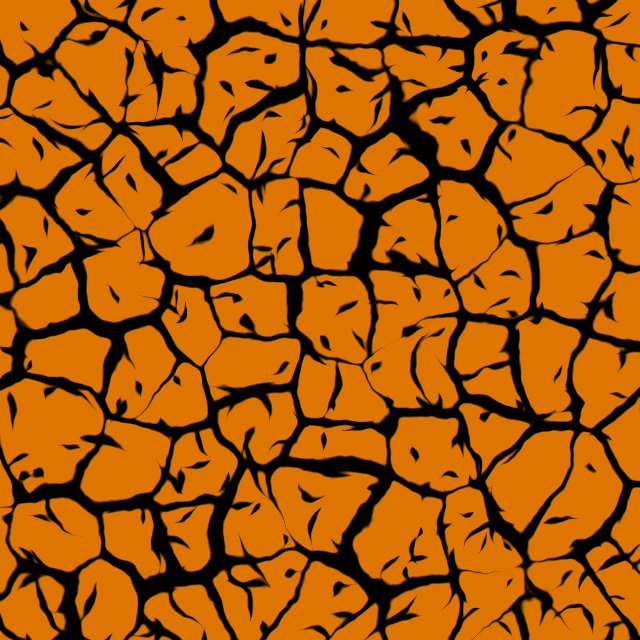
Give the GLSL for this texture, as a Shadertoy shader.

```glsl
#define GROUND vec3(0.87, 0.46, 0.0)
#define CRACK vec3(0.012, 0.005, 0.0)
#define PLATES 8.5          // plates across the canvas
#define CRACK_WIDTH 0.0078  // half width of the widest cracks
#define BRANCHES 9.0        // grid of long side cracks
#define SPLINTERS 18.0      // grid of short slits
#define WEBBING 0.0028      // rounding where cracks meet
#define SOFTNESS 0.0019     // half width of the colour edge

float hash(vec2 p) {
    vec3 q = fract(p.xyx * vec3(0.1031, 0.1030, 0.0973));
    q += dot(q, q.yzx + 33.33);
    return fract((q.x + q.y) * q.z);
}

vec2 hash2(vec2 p) {
    return vec2(hash(p + 17.3), hash(p + 71.9));
}

float noise(vec2 p) {
    vec2 i = floor(p), f = fract(p);
    f = f * f * (3.0 - 2.0 * f);
    return mix(mix(hash(i), hash(i + vec2(1, 0)), f.x),
               mix(hash(i + vec2(0, 1)), hash(i + vec2(1, 1)), f.x), f.y);
}

vec2 wobble(vec2 p) {
    return vec2(noise(p + 5.2), noise(p + 41.7)) - 0.5;
}

vec2 plateCentre(vec2 id) {
    return id + 0.5 + 0.88 * (hash2(id) - 0.5);
}

float blend(float d) {
    return exp(-min(d, 0.2) / WEBBING);
}

// Borders between plates, with widths that swell and die out
float plateCracks(vec2 p) {
    vec2 g = p * PLATES, home = floor(g), nearest = home;
    float best = 9.0;
    for (int y = -1; y <= 1; y++)
    for (int x = -1; x <= 1; x++) {
        vec2 id = home + vec2(x, y);
        float d = distance(g, plateCentre(id));
        if (d < best) { best = d; nearest = id; }
    }
    vec2 a = plateCentre(nearest);
    float swell = 1.4 * noise(p * 11.0 + 3.0) - 0.42;
    float sum = 0.0;
    for (int y = -2; y <= 2; y++)
    for (int x = -2; x <= 2; x++) {
        if (x == 0 && y == 0) continue;
        vec2 id = nearest + vec2(x, y);
        vec2 b = plateCentre(id);
        float border = dot(0.5 * (a + b) - g, normalize(b - a)) / PLATES;
        float strength = 0.95 * hash(nearest + id + 130.0);
        sum += blend(border - CRACK_WIDTH * (swell + strength));
    }
    return sum;
}

// Scattered bent slits, pointed at the ends and thicker on one side
float slits(vec2 p, float grid, float reach, float width, float share) {
    vec2 home = floor(p * grid);
    float sum = 0.0;
    for (int y = -1; y <= 1; y++)
    for (int x = -1; x <= 1; x++) {
        vec2 id = home + vec2(x, y), seed = id + grid * 13.0;
        if (hash(seed) > share) continue;
        vec2 r = hash2(seed + 220.0), s = hash2(seed + 350.0);
        vec2 q = p - (id + 0.5 + 0.85 * (hash2(seed) - 0.5)) / grid;
        float angle = 1.15 + 3.0 * (r.x + r.y - 1.0);
        float c = cos(angle), n = sin(angle);
        q = vec2(c * q.x + n * q.y, c * q.y - n * q.x);
        float halfLength = reach * mix(0.45, 1.0, s.x);
        float t = q.x / halfLength;
        q.y += (s.y - 0.5) * 0.9 * t * q.x;
        float taper = (1.0 - t * t) * (1.0 + 0.6 * t);
        float thickness = width * mix(0.7, 1.2, r.y) * taper;
        float d = max(abs(q.y) + 0.0012 - thickness, abs(q.x) - halfLength);
        sum += blend(d);
    }
    return sum;
}

void mainImage(out vec4 fragColor, in vec2 fragCoord) {
    vec2 uv = fragCoord / iResolution.y;

    // Bend the cracks and roughen their sides
    vec2 p = uv + 4.0 + 0.036 * wobble(uv * 11.0)
           + 0.011 * wobble(uv * 32.0) + 0.003 * wobble(uv * 95.0);

    // Join all cracks smoothly
    float sum = plateCracks(p);
    sum += slits(p, BRANCHES, 0.055, 0.0062, 0.85);
    sum += slits(p, SPLINTERS, 0.026, 0.0052, 0.75);
    float d = -WEBBING * log(max(sum, 1e-20));

    float soft = max(SOFTNESS, 0.75 / iResolution.y);
    fragColor = vec4(mix(CRACK, GROUND, smoothstep(-soft, soft, d)), 1.0);
}
```
